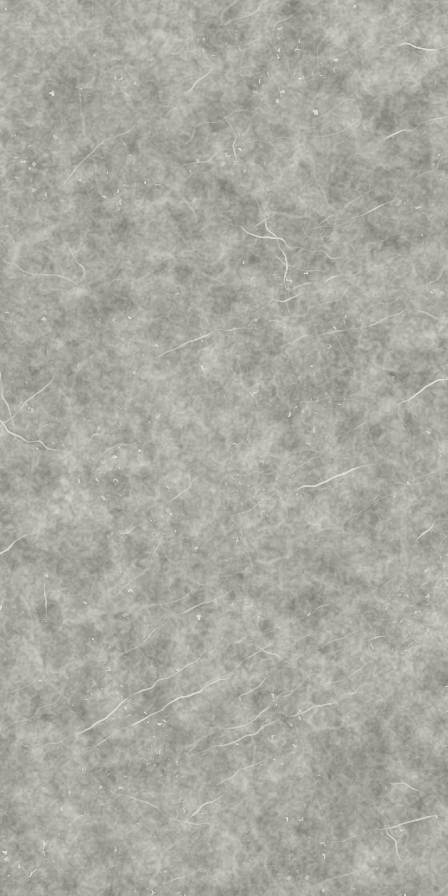
This texture is drawn by a Shadertoy shader. Its source:

```glsl
// Grey limestone marble: grainy fractal noise with dark rounded clasts,
// overlaid by faint hairlines, thin wandering veins and clustered pale flecks.
// Lengths are in canvas widths, so the look does not depend on resolution.

const float BASE_TONE = 0.664;      // mean red level of the stone
const float MOTTLE = 0.41;          // contrast of the fractal mottling
const float MOTTLE_SCALE = 12.0;    // coarsest mottling cells per width
const float CLOUD = 0.02;           // contrast of broad light and dark areas
const float GRAIN = 0.05;           // contrast of the finest grain
const float CLAST_SCALE = 17.0;     // clast cells per width
const float CLAST_DEPTH = 0.05;     // darkening inside clasts
const float FLECK_SCALE = 85.0;     // fleck cells per width
const float VEIN_WIDTH = 0.0009;    // greatest half width of a vein core
const float MAIN_ANGLE = 0.47;      // prevailing vein direction, radians
const int VEINS = 64;
const int BUNDLE = 9;               // first veins form one long parallel group
const vec2 BUNDLE_CENTRE = vec2(0.42, 0.47);
const vec3 TINT = vec3(0.0, -0.014, -0.038);
const vec3 VEIN_COLOUR = vec3(0.87, 0.862, 0.845);

float hash(vec2 p) {
    return fract(sin(dot(p, vec2(127.1, 311.7))) * 43758.5453);
}

vec2 hash2(vec2 p) {
    return vec2(hash(p), hash(p + 37.7));
}

float noise(vec2 p) {
    vec2 i = floor(p), f = fract(p);
    f = f * f * (3.0 - 2.0 * f);
    return mix(mix(hash(i), hash(i + vec2(1, 0)), f.x),
               mix(hash(i + vec2(0, 1)), hash(i + vec2(1, 1)), f.x), f.y);
}

vec2 noise2(vec2 p) {
    return vec2(noise(p), noise(p + 71.3)) - 0.5;
}

// Octaves of equal weight keep the fine grain as strong as the patches
float fbm(vec2 p) {
    float sum = 0.0;
    for (int i = 0; i < 5; i++) {
        sum += noise(p) / 5.0;
        p = mat2(1.6, 1.2, -1.2, 1.6) * p + 11.3;
    }
    return sum;
}

vec2 rotate(vec2 p, float a) {
    float c = cos(a), s = sin(a);
    return vec2(c * p.x + s * p.y, c * p.y - s * p.x);
}

// Irregular dark inclusions, one candidate per cell
float clasts(vec2 p) {
    vec2 cell = floor(p);
    float shade = 0.0;
    for (int y = -1; y <= 1; y++)
    for (int x = -1; x <= 1; x++) {
        vec2 id = cell + vec2(x, y);
        vec2 d = rotate(p - id - hash2(id), 6.28 * hash(id + 5.1));
        float radius = mix(0.12, 0.6, hash(id + 9.2));
        float body = 1.0 - smoothstep(0.85, 1.1, length(d * vec2(1.0, 1.4)) / radius);
        shade = max(shade, body * smoothstep(0.4, 1.0, hash(id + 3.3)));
    }
    return shade;
}

// Small pale specks that gather where the density is high
float flecks(vec2 p, float density, float px) {
    vec2 cell = floor(p);
    float light = 0.0;
    for (int y = -1; y <= 1; y++)
    for (int x = -1; x <= 1; x++) {
        vec2 id = cell + vec2(x, y);
        vec2 d = rotate(p - id - hash2(id + 2.7), 3.14 * hash(id + 8.8));
        float radius = mix(0.05, 0.34, pow(hash(id + 6.1), 3.0));
        float spot = 1.0 - smoothstep(radius - 0.4 * px, radius + 0.8 * px, length(d * vec2(0.8, 1.2)));
        light = max(light, spot * step(hash(id + 1.9), density) * mix(0.3, 1.0, hash(id + 4.6)));
    }
    return light;
}

// One finite, slightly bent and broken vein
float vein(vec2 p, float id, float px) {
    vec2 r = hash2(vec2(id, 1.3)), s = hash2(vec2(id, 7.9)), t = hash2(vec2(id, 4.4));
    bool inBundle = id < float(BUNDLE);
    vec2 centre = inBundle ? BUNDLE_CENTRE + (r - 0.5) * vec2(0.5, 0.26) : r * vec2(1.0, 2.0);
    float angle = MAIN_ANGLE + (s.x - 0.5) * (inBundle ? 0.22 : 0.6);
    if (!inBundle && t.x > 0.62) angle = t.x > 0.82 ? 1.75 + 0.5 * (s.x - 0.5) : -0.4;
    float halfLength = inBundle ? mix(0.25, 0.5, s.y) : mix(0.06, 0.3, s.y * s.y);

    vec2 q = rotate(p - centre, angle);
    q.y += (t.y - 0.5) * 0.6 * q.x * q.x;
    q.y += 0.028 * (noise(vec2(q.x * 10.0, id)) - 0.5);
    q.y += 0.012 * (noise(vec2(q.x * 42.0, id + 50.0)) - 0.5);

    float taper = 1.0 - smoothstep(0.2, 1.0, abs(q.x) / halfLength);
    float breaks = smoothstep(0.2, 0.75, noise(vec2(q.x * 30.0, id + 90.0)));
    float width = VEIN_WIDTH * taper * breaks;
    float line = 1.0 - smoothstep(width, width + px, abs(q.y));
    return line * taper * mix(0.35, 1.0, breaks) * mix(0.3, 1.0, hash(vec2(id, 12.6)));
}

// Thin noise contours stretched along one direction
float hairlines(vec2 p, float angle) {
    vec2 q = rotate(p, angle) * vec2(4.0, 13.0) + angle * 9.0 + 0.4 * noise2(p * 26.0);
    float line = 1.0 - smoothstep(0.0, 0.03, abs(noise(q) - 0.5));
    return line * smoothstep(0.4, 0.75, noise(p * 9.0 + 20.0 * angle));
}

void mainImage(out vec4 fragColor, in vec2 fragCoord) {
    vec2 p = fragCoord / iResolution.x;
    float px = 1.0 / iResolution.x;
    vec2 rough = noise2(p * 55.0);
    vec2 jagged = noise2(p * 150.0);

    // Stone body
    float tone = BASE_TONE + MOTTLE * (fbm(p * MOTTLE_SCALE + 0.12 * rough) - 0.5);
    tone += CLOUD * (noise(p * 3.0 + 15.0) - 0.5);
    tone += GRAIN * (noise(p * 210.0) - 0.5);
    tone -= CLAST_DEPTH * (clasts(p * CLAST_SCALE + 0.4 * rough + 0.15 * jagged) - 0.12);

    // Pale calcite
    float density = 0.025 + 0.3 * smoothstep(0.58, 0.9, noise(p * 11.0 + 33.0));
    float pale = 0.32 * max(hairlines(p, MAIN_ANGLE), 0.8 * hairlines(p, 1.9));
    pale = max(pale, flecks(p * FLECK_SCALE + 0.9 * jagged, density, px * FLECK_SCALE));
    for (int i = 0; i < VEINS; i++) pale = max(pale, vein(p, float(i), px));

    fragColor = vec4(mix(tone + TINT, VEIN_COLOUR, pale), 1.0);
}
```
